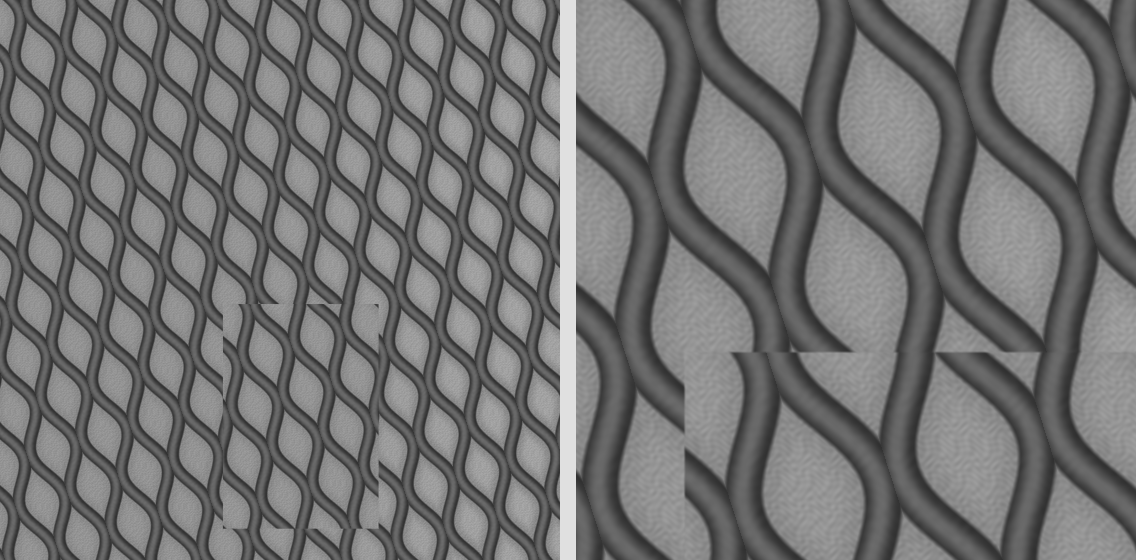
Left: the whole. Right: its middle third, enlarged.
Write a three.js fragment shader that draws this texture.

```glsl
// Slanted grey wire mesh of wavy strands over a grainy backing, with one shifted rectangular patch.
#define STEP_A vec2(0.0721, -0.0672)       // lattice step along the shallow strand sides
#define STEP_B vec2(-0.0195, -0.0944)      // lattice step along the steep strand sides
#define CELL_CENTER vec2(0.0677, 0.8997)   // centre of one opening
#define WAVE 0.36                          // strand swing, in strand spacings
#define HALF_WIDTH 0.0112                  // half the strand width
#define SOFT 0.0018                        // edge softness
#define PATCH_MIN vec2(0.398, 0.056)
#define PATCH_MAX vec2(0.676, 0.457)
#define PATCH_SHIFT vec2(-0.0060, -0.0320)
#define GRAIN 0.035

varying vec2 vUv;

const float PI = 3.14159;

// Fine woven grain from layered, mutually warped sines
float grain(vec2 p) {
  vec2 q = p * 900.0;
  q += 1.7 * sin(q.yx * 0.37 + vec2(0.0, 2.1));
  float weave = sin(q.x + 0.6 * q.y) * sin(q.y - 0.4 * q.x);
  float speckle = sin(q.x * 0.63 - q.y * 0.81 + 2.0 * sin(q.y * 0.29));
  return 0.6 * weave + 0.4 * speckle;
}

// Signed distance to the nearest wavy strand
float strandDistance(vec2 p) {
  vec2 a = STEP_A;
  vec2 b = STEP_B;
  float area = a.x * b.y - a.y * b.x;
  vec2 gradU = vec2(b.y, -b.x) / area;
  vec2 gradV = vec2(-a.y, a.x) / area;
  vec2 gradAcross = gradU - gradV;
  vec2 gradAlong = gradU + gradV;

  vec2 local = p - CELL_CENTER;
  float across = dot(local, gradAcross);
  float along = dot(local, gradAlong) + 1.0;

  float nearest = 1.0;
  for (int i = -1; i <= 1; i++) {
    float k = floor(across) + float(i);
    float swing = WAVE * (1.0 - 2.0 * mod(k, 2.0));   // neighbours mirror each other
    float f = across - k - 0.5 + swing * cos(PI * along);
    vec2 slope = gradAcross - swing * PI * sin(PI * along) * gradAlong;
    float d = f / length(slope);
    if (abs(d) < abs(nearest)) nearest = d;
  }
  return nearest;
}

float meshShade(vec2 p, float glow) {
  float d = strandDistance(p);
  float dist = abs(d);

  // Backing: brighter in the middle of each opening
  float backing = 0.535 + glow * smoothstep(HALF_WIDTH, 0.031, dist);
  backing += GRAIN * grain(p);

  // Strand: rounded, darkest along its rims, lit slightly from the left
  float profile = abs(d / HALF_WIDTH + 0.1);
  float strand = mix(0.41, 0.20, smoothstep(0.05, 0.95, profile));
  strand += 0.012 * grain(p * 0.6);

  float cover = 1.0 - smoothstep(HALF_WIDTH - SOFT, HALF_WIDTH + SOFT, dist);
  return mix(backing, strand, cover);
}

void main() {
  float glow = mix(0.045, 0.10, smoothstep(0.3, 1.0, vUv.x));

  // Patch mask
  vec2 halfSize = 0.5 * (PATCH_MAX - PATCH_MIN);
  vec2 inset = halfSize - abs(vUv - 0.5 * (PATCH_MIN + PATCH_MAX));
  float patchMask = smoothstep(-0.001, 0.001, min(inset.x, inset.y));

  float mainMesh = meshShade(vUv, glow);
  float patchMesh = meshShade(vUv - PATCH_SHIFT, 0.05);
  gl_FragColor = vec4(vec3(mix(mainMesh, patchMesh, patchMask)), 1.0);
}
```
